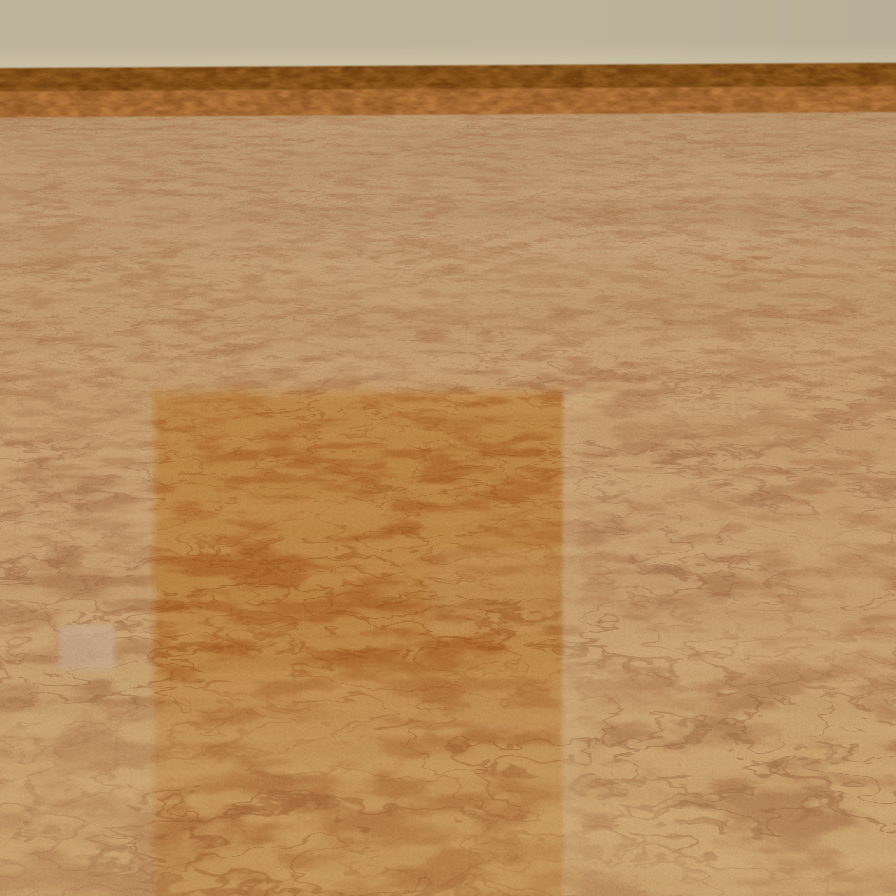
This texture is drawn by a WebGL 2 fragment shader. Its source:

```glsl
#version 300 es
precision highp float;
// Polished veined marble floor with a warm reflection, a dark skirting and a pale wall.
uniform vec2 u_resolution;
out vec4 fragColor;

const float HORIZON = 1.3;

float hash(vec2 p) {
  return fract(sin(dot(p, vec2(127.1, 311.7))) * 43758.5453);
}

float noise(vec2 p) {
  vec2 i = floor(p), f = fract(p);
  f = f * f * (3.0 - 2.0 * f);
  return mix(mix(hash(i), hash(i + vec2(1, 0)), f.x),
             mix(hash(i + vec2(0, 1)), hash(i + vec2(1, 1)), f.x), f.y);
}

float fbm(vec2 p) {
  float sum = 0.0, amp = 0.53;
  for (int i = 0; i < 4; i++) {
    sum += amp * noise(p);
    p = mat2(1.6, 0.9, -0.9, 1.6) * p + 7.3;
    amp *= 0.5;
  }
  return sum;
}

// Soft step centred on an edge
float edge(float at, float x, float soft) {
  return smoothstep(at - soft, at + soft, x);
}

float box(vec2 p, vec2 lo, vec2 hi, float soft) {
  return edge(lo.x, p.x, soft) * (1.0 - edge(hi.x, p.x, soft))
       * edge(lo.y, p.y, soft) * (1.0 - edge(hi.y, p.y, soft));
}

// Thin winding lines where warped noise crosses its middle value
float veins(vec2 p, float width) {
  vec2 warp = vec2(fbm(p * 0.9 + 3.1), fbm(p * 0.9 + 41.7)) - 0.5;
  float n = fbm(p * 0.75 + warp * 2.2);
  return 1.0 - smoothstep(0.0, width, abs(n - 0.5));
}

// Warm reflected panel, strongest in its upper half
float panelMask(vec2 uv) {
  float wobble = (noise(uv * vec2(30.0, 95.0)) - 0.5) * 0.007;
  float sides = edge(0.172, uv.x + wobble, 0.007) * (1.0 - edge(0.628, uv.x + wobble * 0.4, 0.004));
  float top = 1.0 - edge(0.563, uv.y + wobble, 0.013);
  float fade = mix(0.48, 1.0, smoothstep(0.13, 0.31, uv.y));
  float paleTile = box(uv, vec2(0.48, 0.29), vec2(0.64, 0.388), 0.008);
  return sides * top * fade * (1.0 - 0.22 * paleTile);
}

vec3 floorColor(vec2 uv) {
  float depth = HORIZON - uv.y;
  vec2 plane = vec2((uv.x - 0.45) * 26.0, 77.0) / depth;
  float nearness = 1.0 - smoothstep(0.25, 0.85, uv.y);
  float panel = panelMask(uv);

  // Base tone from far to near
  vec3 base = mix(vec3(0.785, 0.635, 0.43), vec3(0.765, 0.61, 0.435), smoothstep(0.0, 0.45, uv.y));
  base = mix(base, vec3(0.735, 0.595, 0.435), smoothstep(0.5, 0.87, uv.y));
  base = mix(base, vec3(0.735, 0.525, 0.27), panel);

  // Long horizontal bands
  float bands = noise(vec2(uv.x * 2.5, uv.y * 42.0)) * 0.6
              + noise(vec2(uv.x * 6.0 + 9.0, uv.y * 125.0)) * 0.4 - 0.5;
  base += bands * vec3(0.045, 0.055, 0.055);

  // Rusty clouds and veins
  float cloud = smoothstep(0.40, 0.72, fbm(plane * vec2(0.85, 0.9) + 17.0));
  float patches = smoothstep(0.25, 0.7, fbm(plane * 0.22 + 5.0));
  float line = veins(plane, 0.055) * mix(0.35, 1.0, patches);
  vec3 rust = mix(vec3(0.64, 0.425, 0.275), vec3(0.625, 0.335, 0.11), panel);
  vec3 col = mix(base, rust, cloud * mix(0.38, 0.58, nearness) * mix(0.6, 1.0, patches));
  col = mix(col, rust * 0.95, line * mix(0.25, 0.55, nearness));

  // Pale streak beside the panel and small light reflection
  float streak = box(uv, vec2(0.63, 0.548), vec2(0.685, 0.562), 0.006);
  float strip = box(uv, vec2(0.628, 0.04), vec2(0.648, 0.56), 0.006);
  col = mix(col, vec3(0.80, 0.67, 0.48), streak * 0.5 + strip * 0.25);
  float glint = box(uv, vec2(0.066, 0.252), vec2(0.128, 0.302), 0.006);
  col = mix(col, vec3(0.78, 0.66, 0.56), glint * 0.72);

  return col + (hash(floor(uv * 512.0)) - 0.5) * 0.025;
}

vec3 skirtingColor(vec2 uv, vec3 tone) {
  float grain = fbm(uv * vec2(85.0, 190.0)) - 0.5;
  return tone + grain * vec3(0.24, 0.20, 0.13);
}

void main() {
  vec2 uv = gl_FragCoord.xy / u_resolution;
  float soft = 0.0018;
  float level = uv.y - 0.006 * (uv.x - 0.5);  // slight tilt of the far edges

  vec3 col = floorColor(uv);
  // Skirting and its reflection
  vec3 reflected = skirtingColor(uv + 4.0, vec3(0.65, 0.415, 0.195));
  vec3 skirting = skirtingColor(uv, vec3(0.51, 0.31, 0.095));
  col = mix(col, reflected, edge(0.872, level, soft));
  col = mix(col, skirting, edge(0.901, level, soft));

  // Wall, a little brighter along its foot
  vec3 wall = mix(vec3(0.785, 0.745, 0.64), vec3(0.745, 0.705, 0.61), smoothstep(0.928, 0.955, level));
  wall *= 1.0 - 0.025 * smoothstep(0.6, 1.0, uv.x);
  col = mix(col, wall, edge(0.927, level, soft));
  fragColor = vec4(col, 1.0);
}
```
